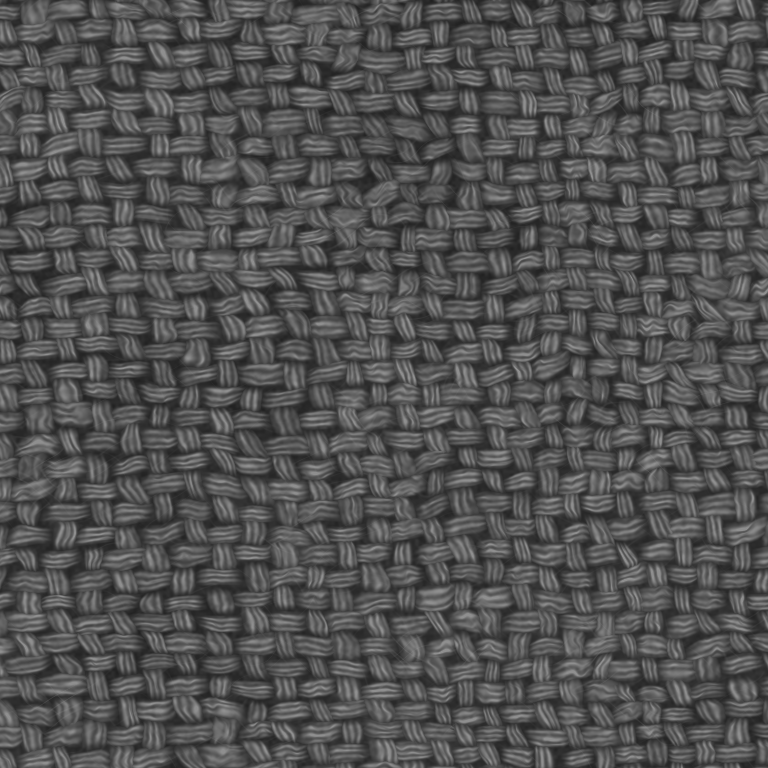
Reproduce this texture procedurally as a Shadertoy shader.

```glsl
const vec2 THREADS = vec2(26.0, 34.0);

float hash(vec2 p) {
    vec3 q = fract(vec3(p.xyx) * 0.1031);
    q += dot(q, q.yzx + 33.33);
    return fract((q.x + q.y) * q.z);
}

float noise(vec2 p) {
    vec2 i = floor(p), f = fract(p);
    f = f * f * (3.0 - 2.0 * f);
    return mix(mix(hash(i), hash(i + vec2(1, 0)), f.x),
               mix(hash(i + vec2(0, 1)), hash(i + vec2(1, 1)), f.x), f.y);
}

// Brightness of one raised bundle of yarn; d is measured in row heights
float bundle(vec2 d, vec2 id, bool isWarp, float wear) {
    float seed = hash(id + 7.0);
    float tilt = (hash(id + 19.0) - 0.5) * (0.35 + 0.8 * wear);
    float size = mix(0.88, 1.15, hash(id + 31.0));

    // x runs across the strands, y along them
    vec2 q = isWarp ? vec2(d.x + (0.22 + tilt) * d.y, d.y)
                    : vec2(d.y - (0.06 + 0.6 * tilt) * d.x, d.x);
    q.x += (seed - 0.5) * 0.3 * q.y * q.y;
    vec2 halfSize = isWarp ? vec2(0.52, 0.64) : vec2(0.48, 0.92);
    vec2 s = q / (halfSize * size);
    s.x /= 1.0 - 0.22 * min(s.y * s.y, 1.0);

    float body = (1.0 - smoothstep(0.55, 1.08, abs(s.x)))
               * (1.0 - smoothstep(0.35, 1.12, abs(s.y)));

    // Plied strands with a wandering phase, then fine fibres
    float wobble = noise(q * vec2(2.0, 2.5) + id * 5.3) - 0.5;
    float strand = 0.5 + 0.5 * cos(s.x * 10.5 + seed * 6.28 + wobble * (3.0 + 4.0 * wear));
    float fibre = noise(vec2(q.x * 8.0 + wobble * 3.0, q.y * 2.5) + id * 9.1);
    float tone = mix(0.85, 1.12, hash(id + 53.0));
    strand = mix(strand, fibre, 0.2 + 0.35 * wear);
    return body * tone * (0.12 + 0.23 * strand * (0.6 + 0.7 * fibre));
}

// Thin stray fibres along the zero line of a stretched noise
float hairs(vec2 p, float angle) {
    float c = cos(angle), s = sin(angle);
    vec2 q = mat2(c, -s, s, c) * p;
    q.y += 0.7 * noise(q * 0.8);
    float n = noise(q * vec2(0.7, 2.6));
    return 1.0 - smoothstep(0.0, 0.12, abs(n - 0.5));
}

void mainImage(out vec4 fragColor, in vec2 fragCoord) {
    vec2 uv = fragCoord / iResolution.xy;

    // Columns crowd toward the right, and threads wander
    vec2 p = uv * THREADS;
    p.x += 0.4 * cos(6.28318 * uv.x);
    p += 0.55 * (vec2(noise(uv * 9.0), noise(uv * 8.0 + 40.0)) - 0.5);
    p += 0.22 * (vec2(noise(uv * 38.0 + 11.0), noise(uv * 38.0 + 70.0)) - 0.5);
    float wear = smoothstep(0.55, 0.9, noise(uv * 13.0 + 23.0));

    // Plain weave: warp and weft bundles alternate like a checkerboard
    float yarn = 0.0;
    vec2 cell = floor(p);
    for (int y = -1; y <= 1; y++) {
        for (int x = -1; x <= 1; x++) {
            vec2 id = cell + vec2(x, y);
            vec2 wrapped = mod(id, THREADS);
            vec2 jitter = vec2(hash(wrapped), hash(wrapped + 83.0)) - 0.5;
            vec2 d = (p - id - 0.5 - jitter * 0.2) * vec2(1.3, 1.0);
            bool isWarp = mod(id.x + id.y, 2.0) < 0.5;
            yarn = max(yarn, bundle(d, wrapped, isWarp, wear));
        }
    }

    // Fuzz, soft blotches and fine grain
    vec2 fuzzPos = uv * 34.0;
    float fuzz = hairs(fuzzPos, 0.5) * noise(fuzzPos * 0.6)
               + hairs(fuzzPos + 90.0, -0.7) * noise(fuzzPos * 0.6 + 50.0);
    float gray = 0.165 + yarn + fuzz * (0.035 + 0.04 * wear) * (1.0 - 2.0 * yarn);
    gray += 0.04 * (noise(uv * 6.0 + 5.0) - 0.5);
    gray += 0.05 * (noise(uv * 210.0) - 0.5);
    fragColor = vec4(vec3(clamp(gray, 0.13, 0.56)), 1.0);
}
```
